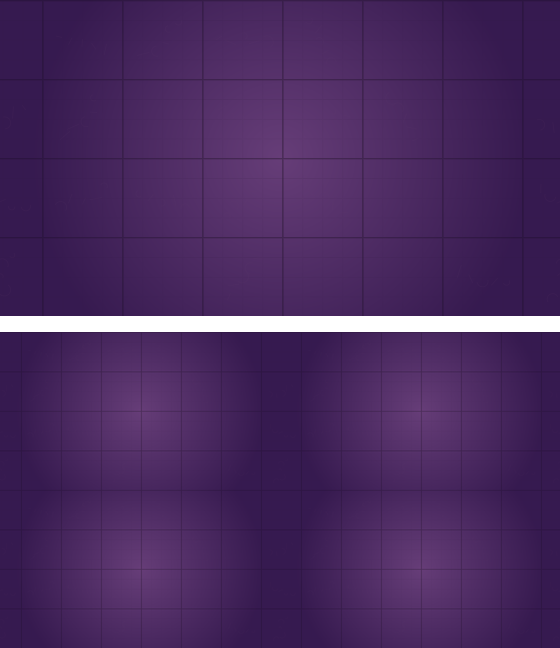
Top, the tile; bottom, the same tile 2 across and 2 down.
Write a WebGL 1 fragment shader that draws this background.

```glsl
precision highp float;

uniform vec2 u_resolution;

const vec2 GRID = vec2(7.0, 4.0);           // major cells across and down
const vec2 GRID_SHIFT = vec2(-0.536, 0.009); // line phase, in cells
const float MINOR_PER_CELL = 4.0;
const float MAJOR_WIDTH = 0.0046;           // in canvas heights
const float MINOR_WIDTH = 0.0023;
const float GLOW_RADIUS = 0.78;

const vec3 GLOW = vec3(0.400, 0.240, 0.470);
const vec3 EDGE = vec3(0.213, 0.102, 0.312);
const vec3 CHALK = vec3(0.380, 0.240, 0.420);

float hash(vec2 p, float seed) {
  vec3 q = fract(vec3(p.xyx + seed) * vec3(0.1031, 0.1030, 0.0973));
  q += dot(q, q.yzx + 33.33);
  return fract((q.x + q.y) * q.z);
}

mat2 rotation(float angle) {
  float c = cos(angle), s = sin(angle);
  return mat2(c, -s, s, c);
}

// Smooth coverage of a stroke at a given distance from its centre
float stroke(float dist, float width, float pixel) {
  return 1.0 - smoothstep(-0.5, 0.5, (dist - 0.5 * width) / pixel);
}

// Lines at whole values of p; size is one repeat in canvas heights
float gridLines(vec2 p, vec2 size, float width, float pixel) {
  vec2 dist = abs(fract(p + 0.5) - 0.5) * size;
  return stroke(min(dist.x, dist.y), width, pixel);
}

float segmentDistance(vec2 p, float halfLength) {
  return length(vec2(max(abs(p.x) - halfLength, 0.0), p.y));
}

float arcDistance(vec2 p, float radius) {
  return p.y > 0.0 ? abs(length(p) - radius)
                   : length(vec2(abs(p.x) - radius, p.y));
}

// A row of faint abstract arcs and dashes, kept inside its cell
float chalkMarks(vec2 p, vec2 id, float pixel) {
  float marks = 0.0;
  vec2 row = rotation((hash(id, 1.0) - 0.5) * 3.0) * p;
  for (int i = 0; i < 5; i++) {
    float k = float(i);
    vec2 offset = vec2((k - 2.0) * 0.15, (hash(id, k + 5.0) - 0.5) * 0.12);
    vec2 q = rotation(6.283 * hash(id, k + 11.0)) * (row - offset);
    float size = mix(0.03, 0.08, hash(id, k + 17.0));
    float dist = hash(id, k + 23.0) < 0.5 ? segmentDistance(q, size)
                                          : arcDistance(q, size);
    marks = max(marks, stroke(dist, 0.012, pixel));
  }
  return marks * step(0.4, hash(id, 31.0));
}

void main() {
  vec2 uv = gl_FragCoord.xy / u_resolution;
  float aspect = u_resolution.x / u_resolution.y;
  float pixel = 1.0 / u_resolution.y;
  vec2 cell = uv * GRID + GRID_SHIFT;
  vec2 cellSize = vec2(aspect, 1.0) / GRID;

  // Central glow, equal on opposite edges
  float radius = length((uv - 0.5) * vec2(aspect, 1.0));
  float falloff = min(radius / GLOW_RADIUS, 1.0);
  vec3 color = mix(GLOW, EDGE, falloff);

  // Worn chalk, with cell ids that wrap
  vec2 id = mod(floor(cell), GRID);
  float chalk = chalkMarks(fract(cell) - 0.5, id, pixel / cellSize.y);
  color = mix(color, CHALK, chalk * 0.09);

  // Fine and main grid lines
  float minor = gridLines(cell * MINOR_PER_CELL, cellSize / MINOR_PER_CELL,
                          MINOR_WIDTH, pixel);
  float major = gridLines(cell, cellSize, MAJOR_WIDTH, pixel);
  color *= 1.0 - minor * mix(0.07, 0.02, falloff);
  color *= 1.0 - major * mix(0.25, 0.17, falloff);

  gl_FragColor = vec4(color, 1.0);
}
```
